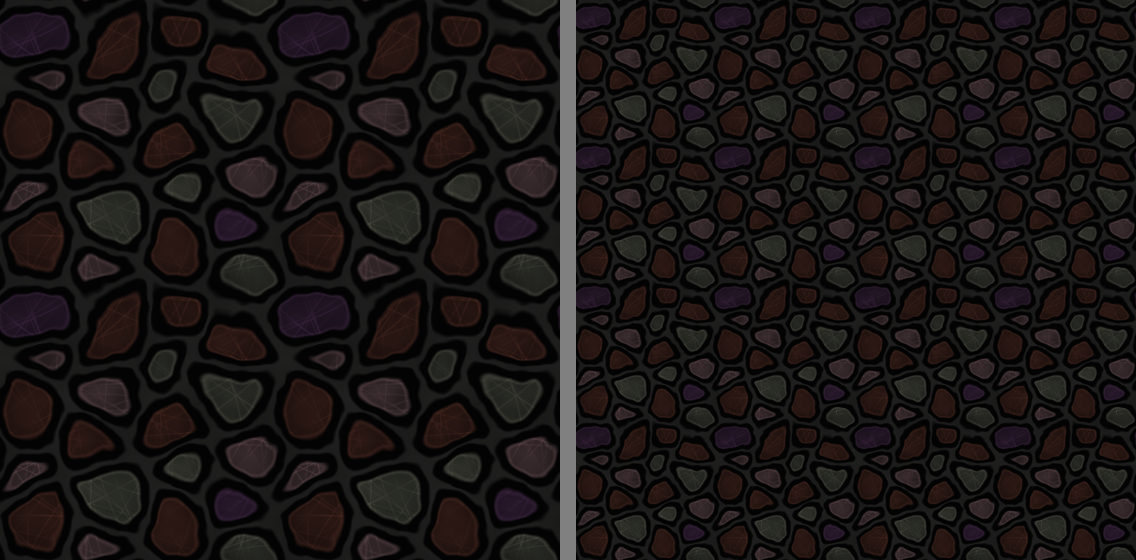
Left, the tile; right, the same tile 2 across and 2 down.
This texture is drawn by a WebGL 1 fragment shader. Its source:

```glsl
precision highp float;
// Dark cobblestones with scratched faces and black outlines, set in grey mortar.

uniform vec2 u_resolution;

const float REPEATS = 2.0;          // tiles across and down
const vec2 GRID = vec2(4.0, 5.0);   // stones per tile
const float OUTLINE = 0.029;        // outline width, in tiles
const float ROUNDING = 60.0;        // higher gives sharper stone corners

const vec3 MORTAR = vec3(0.112, 0.112, 0.110);
const vec3 BLACK = vec3(0.012);
const vec3 MAUVE = vec3(0.195, 0.148, 0.158);
const vec3 BROWN = vec3(0.150, 0.083, 0.068);
const vec3 GREEN = vec3(0.160, 0.166, 0.143);
const vec3 PURPLE = vec3(0.130, 0.080, 0.140);

float hash(vec2 p) {
  return fract(sin(dot(p, vec2(127.1, 311.7))) * 43758.5);
}

// Value noise that wraps after a whole number of cells.
float noise(vec2 p, float period) {
  vec2 i = floor(p), f = fract(p);
  f = f * f * (3.0 - 2.0 * f);
  vec2 a = mod(i, period), b = mod(i + 1.0, period);
  return mix(mix(hash(a), hash(vec2(b.x, a.y)), f.x),
             mix(hash(vec2(a.x, b.y)), hash(b), f.x), f.y);
}

float clouds(vec2 p, float period) {
  return 0.55 * noise(p * period, period)
       + 0.30 * noise(p * period * 2.0 + 7.0, period * 2.0)
       + 0.15 * noise(p * period * 4.0 + 3.0, period * 4.0);
}

vec2 warp(vec2 p, float period, float amount) {
  vec2 n = vec2(noise(p * period, period), noise(p * period + 11.0, period));
  return amount * (n - 0.5);
}

// Stone centre in xy, size weight in z; alternate columns are staggered.
vec3 stoneSite(vec2 cell) {
  vec2 id = mod(cell, GRID);
  vec2 jitter = vec2(hash(id + 17.3), hash(id + 41.9)) - 0.5;
  vec2 stagger = vec2(0.0, 0.5 * mod(id.x, 2.0));
  return vec3((cell + 0.5 + stagger + 0.52 * jitter) / GRID, hash(id + 73.1));
}

float power(vec2 p, vec3 site) {
  vec2 d = p - site.xy;
  return dot(d, d) - 0.02 * site.z;
}

vec2 nearestCell(vec2 p) {
  vec2 home = floor(p * GRID), best = home;
  float least = 1e3;
  for (int j = -2; j <= 2; j++)
    for (int i = -2; i <= 2; i++) {
      vec2 cell = home + vec2(float(i), float(j));
      float d = power(p, stoneSite(cell));
      if (d < least) { least = d; best = cell; }
    }
  return best;
}

// Smoothed distance from p to the border of its cell.
float borderDistance(vec2 p, vec2 cell, vec3 site) {
  float sum = 0.0;
  for (int j = -2; j <= 2; j++)
    for (int i = -2; i <= 2; i++) {
      if (i == 0 && j == 0) continue;
      vec3 other = stoneSite(cell + vec2(float(i), float(j)));
      float d = (power(p, other) - power(p, site)) / (2.0 * length(other.xy - site.xy));
      sum += exp(-ROUNDING * d);
    }
  return -log(sum) / ROUNDING;
}

vec3 stoneColor(vec2 id) {
  float pick = fract((id.x + GRID.x * id.y) * 0.618 + 0.1);
  vec3 c = mix(BROWN, MAUVE, step(0.37, pick));
  c = mix(c, GREEN, step(0.69, pick));
  return mix(c, PURPLE, step(0.95, pick));
}

// Thin, slightly bent lines crossing the stone face.
float scratches(vec2 p, vec2 id, float pixel) {
  float total = 0.0;
  for (int k = 0; k < 11; k++) {
    vec2 seed = id + 5.7 * float(k);
    float angle = 6.2832 * hash(seed + 0.3);
    vec2 dir = vec2(cos(angle), sin(angle));
    float along = dot(p, dir);
    float bend = 1.6 * (hash(seed + 2.9) - 0.5);
    float across = dot(p, vec2(-dir.y, dir.x)) + bend * along * along;
    float offset = 0.17 * (hash(seed + 1.7) - 0.5);
    float line = 1.0 - smoothstep(0.0006, 0.0012 + pixel, abs(across - offset));
    total += line * mix(0.2, 0.8, hash(seed + 4.1));
  }
  return min(total, 1.0);
}

void main() {
  vec2 p = gl_FragCoord.xy / u_resolution * REPEATS;
  float pixel = REPEATS / min(u_resolution.x, u_resolution.y);

  // Irregular stone outlines
  vec2 q = p + warp(p, 6.0, 0.07) + warp(p, 22.0, 0.018);
  vec2 cell = nearestCell(q);
  vec2 id = mod(cell, GRID);
  vec3 site = stoneSite(cell);
  float inside = borderDistance(q, cell, site) - mix(0.030, 0.044, site.z);

  // Mortar fading into the black outline
  float cloud = clouds(p, 7.0);
  float edge = OUTLINE + 0.008 * (noise(p * 30.0, 30.0) - 0.5);
  float gap = smoothstep(edge - 0.006, edge + 0.007, -inside);
  vec3 color = mix(BLACK, MORTAR * mix(0.82, 1.18, cloud), gap);

  // Stone face with shading, scratches and a pale rim
  vec3 base = stoneColor(id);
  float shade = mix(0.68, 1.28, cloud) * mix(0.9, 1.05, smoothstep(0.0, 0.05, inside));
  float rim = 1.0 - smoothstep(0.002, 0.014, inside);
  float marks = scratches(p - site.xy, id, pixel) * noise(p * 12.0, 12.0);
  vec3 face = base * (shade + 0.5 * rim + 0.6 * marks);
  color = mix(color, face, smoothstep(-0.003 - pixel, 0.003 + pixel, inside));

  gl_FragColor = vec4(color, 1.0);
}
```
